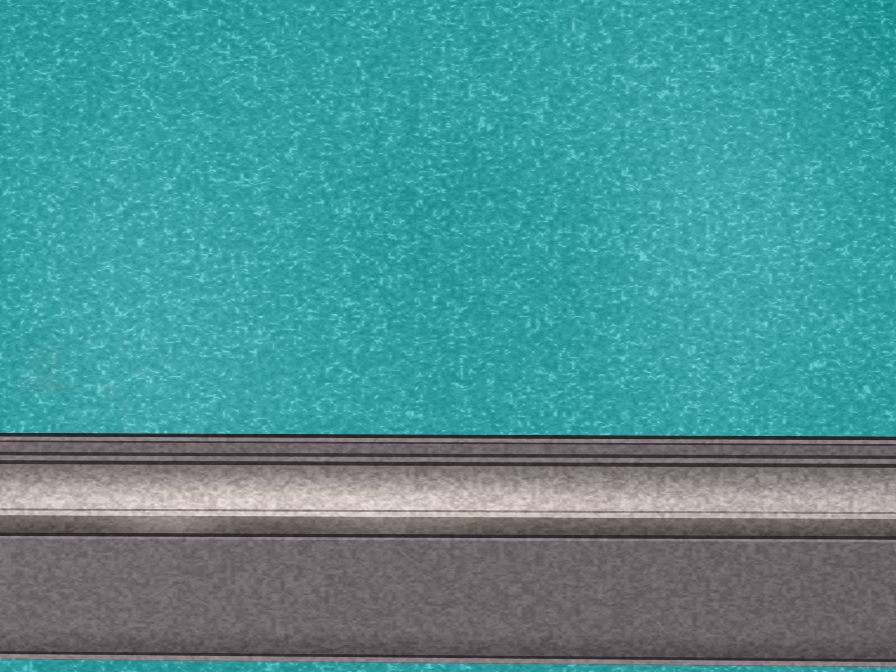
A Shadertoy shader for this texture:

```glsl
// A grained teal sheet above a brushed metal moulding with a strip of teal below.
// Soft glows tint the sheet; the moulding is a stack of smooth-edged bands and
// grooves in percent of canvas height, slightly tilted, with value-noise grain.

#define TEAL_DARK vec3(0.115, 0.565, 0.570)
#define TEAL_LIGHT vec3(0.270, 0.670, 0.690)
#define METAL vec3(0.435, 0.402, 0.412)
#define METAL_BRIGHT vec3(0.850, 0.805, 0.785)
#define METAL_DARK vec3(0.170, 0.150, 0.155)
#define TEAL_GRAIN 0.18
#define METAL_GRAIN 0.15
#define GRAIN_SCALE vec2(150.0, 235.0)
#define TILT_TOP 0.55
#define TILT_BOTTOM 1.20

float hash(vec2 cell) {
    uvec2 q = uvec2(ivec2(cell)) * uvec2(1597u, 3812u);
    uint n = (q.x ^ (q.y + 7919u)) * 74773u;
    n = (n ^ (n >> 15)) * 28411u;
    n = (n ^ (n >> 13)) * 9277u;
    return float((n ^ (n >> 16)) & 65535u) / 65535.0;
}

float valueNoise(vec2 p) {
    vec2 i = floor(p), f = fract(p);
    f = f * f * (3.0 - 2.0 * f);
    float low = mix(hash(i), hash(i + vec2(1, 0)), f.x);
    float high = mix(hash(i + vec2(0, 1)), hash(i + vec2(1, 1)), f.x);
    return mix(low, high, f.y);
}

// Short ripples bent by a coarser noise, centred on zero
float grain(vec2 p) {
    vec2 q = p * GRAIN_SCALE;
    q.y += 1.6 * valueNoise(q * 0.35 + 40.0);
    float n = 0.65 * valueNoise(q) + 0.35 * valueNoise(q * 1.9 + 17.0);
    return n - 0.5;
}

float glow(vec2 p, vec2 centre, vec2 radius) {
    vec2 q = (p - centre) / radius;
    return exp(-dot(q, q));
}

// Coverage of a band from top to bottom, with edges one pixel soft
float band(float d, float top, float bottom, float soft) {
    return smoothstep(top - soft, top + soft, d)
         * (1.0 - smoothstep(bottom - soft, bottom + soft, d));
}

vec3 tealSheet(vec2 uv, float g) {
    float light = 0.34;
    light += 0.48 * glow(uv, vec2(0.16, 0.60), vec2(0.20, 0.30));
    light += 0.55 * glow(uv, vec2(0.82, 0.66), vec2(0.19, 0.36));
    light += 0.24 * glow(uv, vec2(0.28, 0.40), vec2(0.28, 0.13));
    light += 0.14 * glow(uv, vec2(0.52, 0.95), vec2(0.25, 0.25));
    light -= 0.32 * glow(uv, vec2(1.02, 1.00), vec2(0.16, 0.25));
    light += 0.12 * (valueNoise(uv * vec2(9.0, 7.0)) - 0.5);
    vec3 col = mix(TEAL_DARK, TEAL_LIGHT, light);
    float smudge = glow(uv, vec2(0.09, 0.45), vec2(0.07, 0.06))
                 * smoothstep(0.5, 0.9, valueNoise(uv * vec2(50.0, 38.0)));
    col = mix(col, vec3(0.38, 0.62, 0.62), 0.4 * smudge);
    float sparkle = smoothstep(0.12, 0.40, g);
    return col + g * TEAL_GRAIN * vec3(1.1, 0.9, 0.9) + 0.10 * sparkle;
}

vec3 moulding(float u, float d, float g, float soft) {
    vec3 col = METAL * (1.03 - 0.08 * u);

    // Upper lip and its narrow steps
    col = mix(col, METAL * 1.30, 0.8 * band(d, 64.95, 65.5, soft));
    col = mix(col, METAL * 1.25, 0.7 * band(d, 67.8, 68.4, soft));

    // Broad bevel, brightest near its lower edge and left of centre
    float sheen = 0.70 + 0.28 * glow(vec2(u, 0.0), vec2(0.32, 0.0), vec2(0.36, 1.0));
    float rise = mix(0.12, 1.0, smoothstep(69.0, 74.8, d));
    vec3 bevel = mix(METAL, METAL_BRIGHT, rise * sheen);
    col = mix(col, bevel, band(d, 69.1, 76.7, soft));
    col = mix(col, METAL * 0.92, 0.65 * band(d, 75.65, 75.95, soft));

    // Shaded cove with a few warm reflections
    float warm = glow(vec2(u, 0.0), vec2(0.19, 0.0), vec2(0.06, 1.0))
               + 0.6 * glow(vec2(u, 0.0), vec2(0.44, 0.0), vec2(0.08, 1.0));
    vec3 cove = mix(vec3(0.46, 0.425, 0.40), vec3(0.34, 0.31, 0.305),
                    smoothstep(76.6, 79.2, d));
    col = mix(col, cove + 0.14 * warm, band(d, 76.7, 79.3, soft));

    // Flat face, darker toward the lower fold
    float fold = smoothstep(93.0, 96.8, d) * (1.0 - smoothstep(96.8, 97.2, d));
    col *= 1.0 - 0.20 * fold;
    col = mix(col, METAL * 1.35, 0.7 * band(d, 79.75, 80.15, soft));
    col = mix(col, METAL * 1.32, 0.8 * band(d, 97.35, 98.0, soft));

    // Dark grooves
    float groove = band(d, 64.4, 64.95, soft);
    groove = max(groove, 0.75 * band(d, 65.55, 65.8, soft));
    groove = max(groove, 0.80 * band(d, 67.25, 67.75, soft));
    groove = max(groove, 0.85 * band(d, 68.5, 69.05, soft));
    groove = max(groove, 0.95 * band(d, 79.25, 79.75, soft));
    groove = max(groove, 0.90 * band(d, 96.9, 97.3, soft));
    col = mix(col, METAL_DARK, groove);

    float bevelGrain = 1.0 + 0.7 * band(d, 70.0, 76.5, 1.0);
    return col + g * METAL_GRAIN * bevelGrain * (1.0 - 0.6 * groove);
}

void mainImage(out vec4 fragColor, in vec2 fragCoord) {
    vec2 uv = fragCoord / iResolution.xy;
    vec2 p = fragCoord / iResolution.y;
    float soft = 60.0 / iResolution.y;
    float depth = 100.0 * (1.0 - uv.y);
    float d = depth - uv.x * mix(TILT_TOP, TILT_BOTTOM, smoothstep(80.0, 98.0, depth));
    float g = grain(p);

    vec3 col = tealSheet(uv, g);
    col = mix(col, moulding(uv.x, d, g, soft), band(d, 64.4, 98.1, soft));
    fragColor = vec4(clamp(col, 0.0, 1.0), 1.0);
}
```
